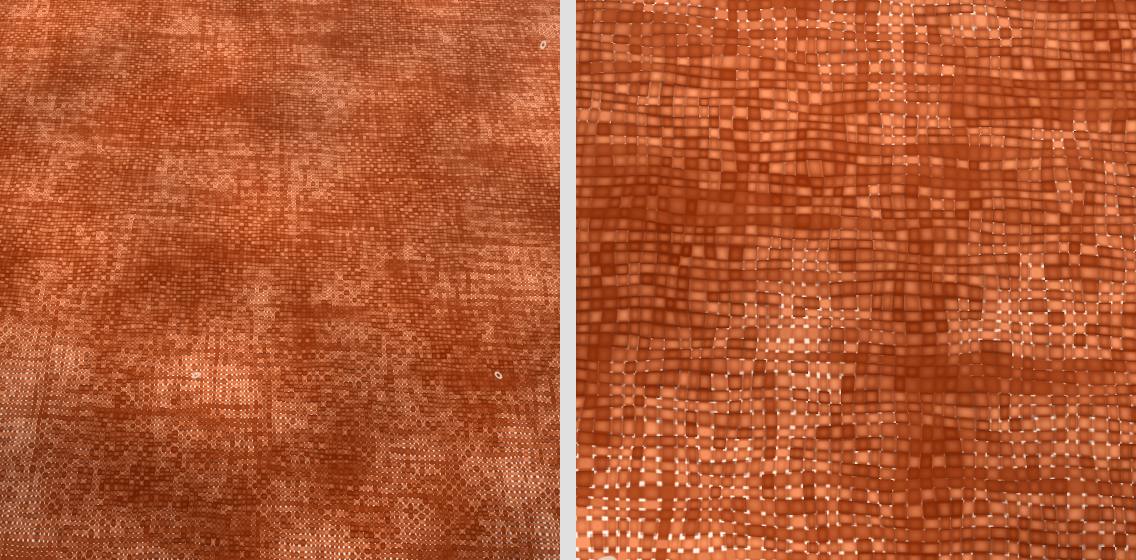
Left: the whole. Right: its middle third, enlarged.
Write a WebGL 1 fragment shader that draws this texture.

```glsl
precision highp float;
uniform vec2 u_resolution;

float hash(vec2 p) {
  p = fract(p * vec2(0.1031, 0.1173));
  p += dot(p, p.yx + 33.33);
  return fract((p.x + p.y) * p.x * 7.31);
}

vec2 gradient(vec2 cell) {
  float angle = 6.2832 * hash(cell + 91.7);
  return vec2(cos(angle), sin(angle));
}

float noise(vec2 p) {
  vec2 i = floor(p), f = p - i;
  vec2 u = f * f * f * (f * (f * 6.0 - 15.0) + 10.0);
  vec2 e = vec2(1.0, 0.0);
  float low = mix(dot(gradient(i), f), dot(gradient(i + e), f - e), u.x);
  float high = mix(dot(gradient(i + e.yx), f - e.yx), dot(gradient(i + 1.0), f - 1.0), u.x);
  return mix(low, high, u.y);
}

// Thick, dark stretches of yarn: thread counts across, along runs lengthwise
float slub(float thread, float along, float seed) {
  float fine = noise(vec2(thread * 0.73 + seed, along * 0.05));
  float broad = noise(vec2(thread * 0.19 + seed, along * 0.03 + 17.0));
  return smoothstep(-0.1, 0.6, fine + 0.7 * broad);
}

vec3 cloth(vec2 uv) {
  // The cloth recedes towards the top
  float depth = 1.0 / (1.0 - 0.34 * uv.y);
  vec2 plane = vec2(uv.x - 0.5, uv.y) * depth;
  plane.y += 0.04 * plane.x + 0.008 * noise(plane * 3.0);
  plane.x += 0.006 * noise(plane * 2.5 + 8.0);

  vec2 threads = plane * vec2(110.0, 102.0) + 200.0;
  threads.x += 0.7 * noise(threads * vec2(0.4, 0.15));
  threads.y += 0.7 * noise(threads * vec2(0.15, 0.4) + 50.0);
  vec2 id = floor(threads);
  vec2 f = threads - id - 0.5;

  float warpSlub = slub(id.x, threads.y, 3.4);
  float weftSlub = slub(id.y, threads.x, 60.2);
  float patches = noise(plane * vec2(5.0, 4.0) + 21.0) + 0.5 * noise(plane * 13.0 + 5.0);
  float nearness = 1.0 - smoothstep(0.05, 0.7, uv.y);
  float openness = clamp(0.12 + 0.6 * nearness + 0.9 * patches, 0.0, 1.0);

  // Plain weave: warp and weft take turns on top
  vec2 halfWidth = 0.38 - 0.08 * openness + 0.1 * vec2(warpSlub, weftSlub);
  vec2 cover = 1.0 - smoothstep(halfWidth - 0.08, halfWidth + 0.08, abs(f));
  float warpOver = mod(id.x + id.y, 2.0);
  float warpOnTop = cover.x * mix(1.0 - cover.y, 1.0, warpOver);
  float bump = cos(3.1416 * f.x) * cos(3.1416 * f.y);
  float slubDark = mix(weftSlub + 0.3 * warpSlub, 0.85 * warpSlub + 0.4 * weftSlub, warpOnTop);

  // Yarn colour: lit crowns, dark edges, weft brighter than warp
  float grain = hash(id + 7.0) - 0.5;
  float sheen = 0.05 + 0.85 * bump + 0.75 * grain + 0.6 * patches + 0.25 * (uv.y - 0.4);
  sheen -= 0.4 * (warpOnTop - 0.4);
  vec3 yarn = mix(vec3(0.60, 0.24, 0.09), vec3(0.86, 0.49, 0.31), clamp(sheen, -0.4, 1.25));
  yarn = mix(yarn, vec3(0.56, 0.19, 0.04), 0.75 * min(slubDark, 1.0));

  // Gaps: shadowed far away, bright backing nearby
  float backing = smoothstep(0.15, 0.85, openness + 0.9 * grain);
  vec3 gap = mix(vec3(0.40, 0.18, 0.10), vec3(1.0, 0.90, 0.84), backing);
  float covered = 1.0 - (1.0 - cover.x) * (1.0 - cover.y);
  vec3 color = mix(gap, yarn, covered);

  // Uneven light, duller towards the lower corners
  float fall = 1.0 - uv.y;
  float side = abs(uv.x - 0.5);
  float dull = clamp(0.9 * side * fall + 0.3 * fall * fall * fall - 0.1, 0.0, 0.5);
  color = mix(color, color * vec3(0.70, 0.76, 0.85), dull);
  color *= 1.03 + 0.22 * noise(plane * 3.2 + 40.0);
  color += vec3(0.03, 0.045, 0.055) * smoothstep(0.25, 1.0, uv.y) * (0.35 + uv.x);
  return color;
}

// A few curled pale fibres lying on the cloth
float lint(vec2 uv) {
  float amount = 0.0;
  for (int i = 0; i < 3; i++) {
    float k = float(i);
    float bend = k * (k - 1.0);
    vec2 d = uv - vec2(0.35 + 0.54 * k - 0.23 * bend, 0.33 + 0.295 * 0.5 * bend * 2.0);
    float angle = 0.5 + 1.9 * k;
    d = mat2(cos(angle), -sin(angle), sin(angle), cos(angle)) * d;
    float ring = abs(length(d * vec2(1.0, 1.7)) - 0.006);
    amount = max(amount, 1.0 - smoothstep(0.0012, 0.0032, ring));
  }
  return amount;
}

void main() {
  // Average a 3 by 3 grid of samples in each pixel
  vec3 color = vec3(0.0);
  for (int y = -1; y <= 1; y++) {
    for (int x = -1; x <= 1; x++) {
      vec2 uv = (gl_FragCoord.xy + vec2(float(x), float(y)) / 3.0) / u_resolution;
      color += mix(cloth(uv), vec3(0.93, 0.84, 0.79), 0.9 * lint(uv));
    }
  }
  gl_FragColor = vec4(color / 9.0, 1.0);
}
```
